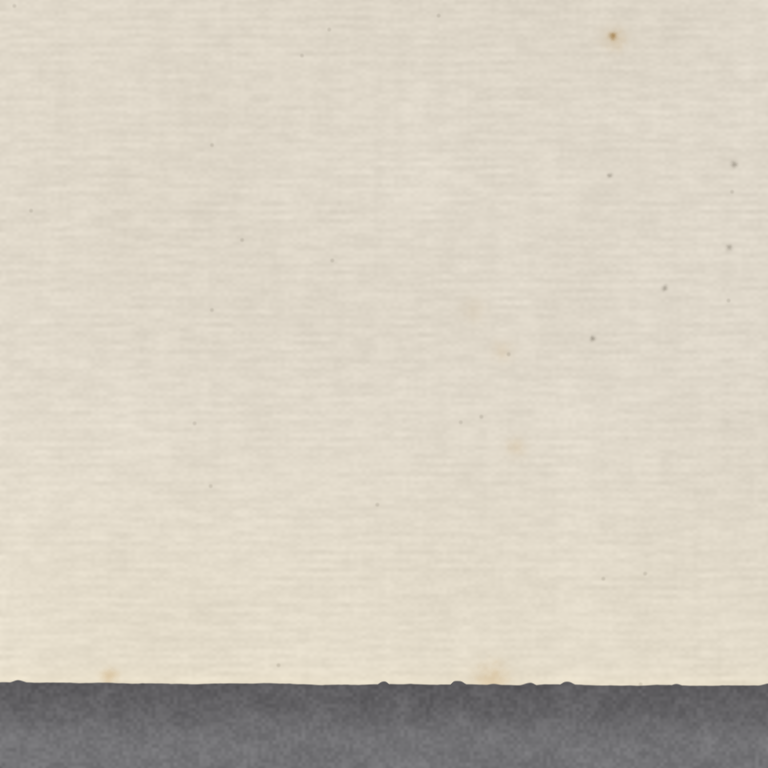
Write a Shadertoy shader that draws this texture.

```glsl
// Cream laid paper with a torn lower edge, resting on a dark grey board.
// Value noise stretched along x forms the ribs; fbm adds mottling and grain;
// one loop of soft spots adds foxing stains and small specks.

float hash(vec2 p) {
    vec3 q = fract(vec3(p.xyx) * 0.1031);
    q += dot(q, q.yzx + 33.33);
    return fract((q.x + q.y) * q.z);
}

float noise(vec2 p) {
    vec2 cell = floor(p), f = fract(p);
    f = f * f * (3.0 - 2.0 * f);
    float low = mix(hash(cell), hash(cell + vec2(1, 0)), f.x);
    float high = mix(hash(cell + vec2(0, 1)), hash(cell + vec2(1, 1)), f.x);
    return mix(low, high, f.y);
}

// Signed fractal noise, roughly -0.5 to 0.5.
float fbm(vec2 p) {
    float sum = 0.0, amp = 0.5;
    for (int i = 0; i < 4; i++) {
        sum += amp * (noise(p) - 0.5);
        p = p * 2.03 + 17.3;
        amp *= 0.5;
    }
    return sum;
}

// Spots: centre, radius, strength. Wide ones are stains, tight ones specks.
const vec4 SPOTS[12] = vec4[12](
    vec4(0.798, 0.953, 0.0045, 0.75), vec4(0.800, 0.950, 0.0140, 0.35),
    vec4(0.654, 0.542, 0.0120, 0.20), vec4(0.672, 0.417, 0.0110, 0.25),
    vec4(0.616, 0.596, 0.0150, 0.12), vec4(0.143, 0.119, 0.0100, 0.50),
    vec4(0.640, 0.115, 0.0200, 0.45), vec4(0.794, 0.772, 0.0032, 0.45),
    vec4(0.956, 0.786, 0.0040, 0.50), vec4(0.949, 0.678, 0.0040, 0.45),
    vec4(0.866, 0.625, 0.0036, 0.50), vec4(0.772, 0.559, 0.0032, 0.55));

vec3 paper(vec2 p, float edgeDistance) {
    // Warmer toward the bottom, greyer through the middle and right.
    vec3 col = mix(vec3(0.889, 0.857, 0.788), vec3(0.873, 0.843, 0.787),
                   smoothstep(0.1, 0.55, p.y));
    col += vec3(0.010, 0.009, 0.006) * (0.5 - p.x);
    col += vec3(0.030, 0.032, 0.036) * fbm(p * 5.0);

    // Wavering laid ribs, broken threads, faint upright chain lines.
    float wave = 0.006 * fbm(p * vec2(9.0, 5.0));
    float rib = sin(6.2832 * 88.0 * (p.y + wave));
    float ribStrength = 0.3 + noise(p * vec2(18.0, 28.0) + 4.0);
    float thread = noise(vec2(p.x * 38.0, (p.y + wave) * 170.0)) - 0.5;
    float upright = noise(vec2(p.x * 75.0, p.y * 7.0)) - 0.5;
    float grain = noise(p * vec2(190.0, 240.0)) - 0.5;
    col += 0.0065 * rib * ribStrength + 0.030 * thread
         + 0.012 * upright + 0.022 * grain;

    // Foxing warms the sheet; specks darken it toward grey brown.
    for (int i = 0; i < SPOTS.length(); i++) {
        vec4 s = SPOTS[i];
        vec2 d = (p - s.xy) / s.z;
        d += 0.9 * vec2(fbm(p * 130.0), fbm(p * 130.0 + 9.0));
        float cover = s.w * exp(-dot(d, d));
        vec3 tint = s.z > 0.006 ? vec3(0.80, 0.69, 0.52)
                  : i == 0 ? vec3(0.54, 0.40, 0.20) : vec3(0.50, 0.47, 0.42);
        col = mix(col, tint, cover);
    }

    // Rare faint flecks, one chance per grid cell.
    vec2 cell = floor(p * 34.0);
    vec2 place = 0.25 + 0.5 * vec2(hash(cell + 3.0), hash(cell + 8.0));
    float fleck = smoothstep(0.14, 0.02, length(fract(p * 34.0) - place));
    col -= 0.08 * fleck * step(0.97, hash(cell + 21.0));

    // Light cream lip along the torn edge.
    col += vec3(0.028, 0.022, 0.008) * exp(-max(edgeDistance, 0.0) * 75.0);
    return col;
}

vec3 board(vec2 p, float edgeDistance) {
    // Shadow beside the sheet fades into lighter mottled grey.
    float depth = max(-edgeDistance, 0.0);
    vec3 col = mix(vec3(0.378, 0.373, 0.383), vec3(0.452, 0.450, 0.460),
                   smoothstep(0.012, 0.085, depth));
    col += 0.075 * fbm(p * vec2(38.0, 48.0));
    col += 0.060 * (noise(p * 210.0) - 0.5);
    col -= 0.035 * exp(-depth * 260.0);
    return col;
}

void mainImage(out vec4 fragColor, in vec2 fragCoord) {
    vec2 p = fragCoord / iResolution.xy;

    // Gently sloping edge with ragged nicks.
    float edge = 0.1105 - 0.004 * p.x + 0.005 * fbm(vec2(p.x * 28.0, 2.0));
    edge += 0.004 * smoothstep(0.72, 0.95, noise(vec2(p.x * 42.0, 7.0)));
    float edgeDistance = p.y - edge;
    float soft = max(0.0016, 0.75 / iResolution.y);
    float sheet = smoothstep(-soft, soft, edgeDistance);

    vec3 col = mix(board(p, edgeDistance), paper(p, edgeDistance), sheet);
    fragColor = vec4(clamp(col, 0.0, 1.0), 1.0);
}
```
